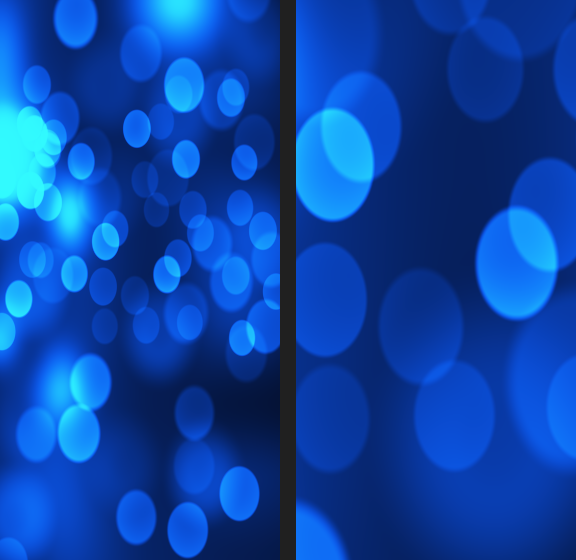
Left, the full canvas; right, a detail of the centre.
This background is drawn by a WebGL 1 fragment shader. Its source:

```glsl
precision highp float;
// Blue bokeh: upright oval light spots over a dark, cloudy blue ground.
// Soft glows set the local light, three loops scatter blurred, large and
// small spots that pick it up, and a ramp turns the sum into colour.

uniform vec2 u_resolution;

vec3 hash3(float n) {
  vec3 q = fract(n * vec3(0.1031, 0.1030, 0.0973));
  q += dot(q, q.yzx + 33.33);
  return fract((q.xxy + q.yzz) * q.zyx);
}

float cornerValue(vec2 cell) {
  return hash3(cell.x + 17.0 * cell.y + 5.0).x;
}

float valueNoise(vec2 p) {
  vec2 cell = floor(p);
  vec2 f = fract(p);
  f = f * f * (3.0 - 2.0 * f);
  return mix(
    mix(cornerValue(cell), cornerValue(cell + vec2(1.0, 0.0)), f.x),
    mix(cornerValue(cell + vec2(0.0, 1.0)), cornerValue(cell + 1.0), f.x),
    f.y);
}

float glow(vec2 p, vec2 centre, vec2 size) {
  vec2 d = (p - centre) / size;
  return exp(-dot(d, d));
}

// Broad out-of-focus light, strongest on the left and at the top
float ambientGlow(vec2 p) {
  return 0.50 * glow(p, vec2(0.00, 1.45), vec2(0.14, 0.22))
       + 0.20 * glow(p, vec2(0.00, 1.80), vec2(0.09, 0.18))
       + 0.40 * glow(p, vec2(0.25, 1.24), vec2(0.07, 0.13))
       + 0.42 * glow(p, vec2(0.64, 2.00), vec2(0.15, 0.17))
       + 0.30 * glow(p, vec2(0.22, 0.61), vec2(0.08, 0.13))
       + 0.22 * glow(p, vec2(0.00, 0.80), vec2(0.07, 0.11))
       + 0.11 * glow(p, vec2(0.85, 1.15), vec2(0.20, 0.36))
       + 0.10 * glow(p, vec2(0.18, 0.25), vec2(0.18, 0.25));
}

// One oval spot: faint bright rim, slightly brighter towards its base
float spot(vec2 p, vec2 centre, float radius, float blur) {
  vec2 q = (p - centre) / (radius * vec2(1.0, 1.37));
  float d = length(q);
  float mask = 1.0 - smoothstep(1.0 - blur, 1.0 + blur, d);
  return mask * (0.85 + 0.2 * d * d - 0.18 * q.y);
}

float scatteredSpots(vec2 p) {
  float light = 0.0;

  // Strongly blurred spots
  for (int i = 0; i < 12; i++) {
    float n = float(i);
    vec3 h = hash3(n + 11.0);
    vec2 c = vec2(fract(n * 0.618 + 0.3 * h.x), (n + h.y) / 6.0);
    float strength = 0.03 + 0.08 * h.z + 0.20 * ambientGlow(c);
    light += strength * spot(p, c, 0.10, 0.6);
  }

  // Large spots over the whole height
  for (int i = 0; i < 26; i++) {
    float n = float(i);
    vec3 h = hash3(n + 83.0);
    vec2 c = vec2(fract(n * 0.618 + 0.5 * h.x), (n + 2.0 * h.y - 0.5) / 13.0);
    float strength = 0.03 + 0.17 * h.z * h.z + 0.42 * ambientGlow(c);
    light += strength * spot(p, c, 0.068 + 0.009 * h.y, 0.06 + 0.10 * h.x);
  }

  // Small crisp spots gathered in a band across the middle
  for (int i = 0; i < 42; i++) {
    float n = float(i);
    vec3 h = hash3(n + 157.0);
    vec2 c = vec2(fract(n * 0.618 + 0.6 * h.x), 0.75 + (n + 4.0 * h.y) / 46.0);
    float strength = 0.04 + 0.18 * h.z * h.z + 0.42 * ambientGlow(c);
    light += strength * spot(p, c, 0.045 + 0.005 * h.y, 0.05 + 0.05 * h.x);
  }
  return light;
}

// Navy through royal blue to cyan; blue saturates well before green
vec3 lightRamp(float light) {
  float blue = 2.95 * light;
  blue /= pow(1.0 + pow(blue, 6.0), 1.0 / 6.0);
  float red = 0.012 + 0.09 * light + 0.1 * light * light * light;
  return vec3(red, light, 0.995 * blue);
}

void main() {
  vec2 p = gl_FragCoord.xy / u_resolution * vec2(1.0, 2.0);

  float light = 0.10 + 0.09 * valueNoise(p * 3.5 + 2.0) + 0.05 * (1.0 - p.x);
  light += ambientGlow(p) + scatteredSpots(p);

  // Deepen the shadows and lift the lights, then ease into cyan
  light = 0.01 + 2.1 * pow(light, 1.62);
  light = light < 0.8 ? light : 0.8 + 0.18 * (1.0 - exp((0.8 - light) / 0.18));
  gl_FragColor = vec4(lightRamp(light), 1.0);
}
```
